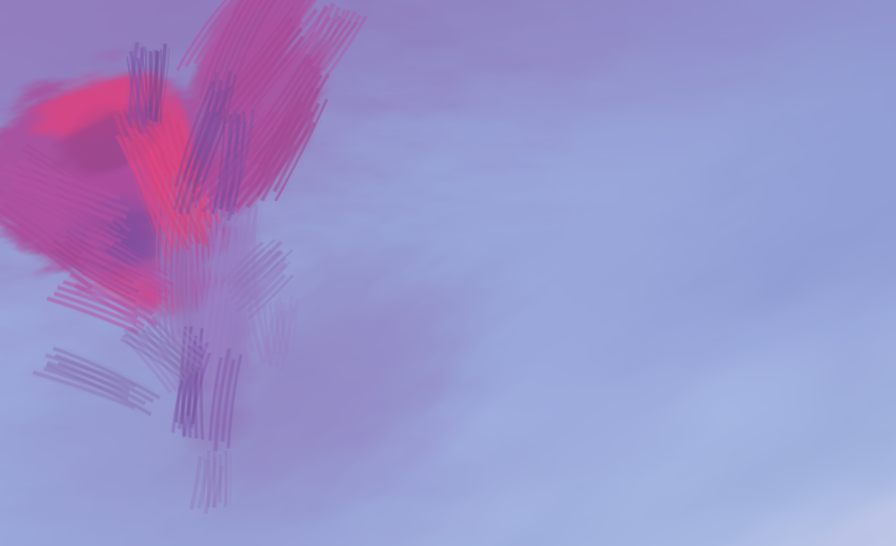
Give the GLSL for this background, as a WebGL 2 fragment shader.

```glsl
#version 300 es
precision highp float;

uniform vec2 u_resolution;
out vec4 fragColor;

const vec3 SKY = vec3(0.60, 0.655, 0.855);
const vec3 VIOLET = vec3(0.57, 0.47, 0.73);
const vec3 PLUM = vec3(0.46, 0.30, 0.62);
const vec3 MAGENTA = vec3(0.67, 0.30, 0.61);
const vec3 ROSE = vec3(0.86, 0.27, 0.51);

float hash(vec2 p) {
    vec3 q = fract(p.xyx * vec3(0.1031, 0.1030, 0.0973));
    q += dot(q, q.yzx + 33.33);
    return fract((q.x + q.y) * q.z);
}

float noise(vec2 p) {
    vec2 i = floor(p), f = fract(p);
    f = f * f * (3.0 - 2.0 * f);
    return mix(mix(hash(i), hash(i + vec2(1, 0)), f.x),
               mix(hash(i + vec2(0, 1)), hash(i + vec2(1, 1)), f.x), f.y);
}

float fbm(vec2 p) {
    float sum = 0.0, gain = 0.5;
    for (int i = 0; i < 4; i++) {
        sum += gain * noise(p);
        p = p * 2.03 + 17.0;
        gain *= 0.5;
    }
    return sum;
}

vec2 turn(vec2 p, float angle) {
    float c = cos(angle), s = sin(angle);
    return vec2(c * p.x + s * p.y, c * p.y - s * p.x);
}

// Ragged ellipse of paint that fades over the given softness
void wash(inout vec3 color, vec2 p, vec2 center, vec2 radius, float angle,
          float softness, vec3 ink, float opacity) {
    vec2 q = turn(p - center, angle);
    float edge = length(q / radius) + 0.7 * (fbm(q * vec2(9.0, 26.0) + 40.0) - 0.47);
    color = mix(color, ink, opacity * (1.0 - smoothstep(1.0 - softness, 1.0 + softness, edge)));
}

// Parallel, slightly bent bristles with frayed ends
float bristles(vec2 p, vec2 size, float angle, float seed) {
    float pixel = 1.0 / u_resolution.y;
    float pitch = 0.010 + 0.004 * hash(vec2(seed, 3.0));
    vec2 q = turn(p, angle);
    q.y += (hash(vec2(seed, 7.0)) - 0.5) * 1.6 * q.x * q.x;
    float lane = q.y / pitch, blur = pixel / pitch;
    float fray = size.x * (0.78 + 0.3 * hash(vec2(floor(lane) + 50.0, seed)));
    float ends = 1.0 - smoothstep(fray - pixel, fray + pixel, abs(q.x));
    float sides = 1.0 - smoothstep(size.y - pixel, size.y + pixel, abs(q.y));
    float line = 1.0 - smoothstep(0.27 - blur, 0.27 + blur, abs(fract(lane) - 0.5));
    return ends * sides * mix(0.15, 1.0, line);
}

// Brush marks scattered about a center
void marks(inout vec3 color, vec2 p, vec2 center, vec2 size, float angle,
           int count, vec3 ink, float opacity) {
    for (int i = 0; i < count; i++) {
        float seed = float(i) * 5.3 + dot(center, vec2(91.0, 57.0));
        vec2 offset = vec2(hash(vec2(seed, 1.0)), hash(vec2(seed, 2.0))) - 0.5;
        float tilt = angle + 0.35 * (hash(vec2(seed, 4.0)) - 0.5);
        float shade = 0.92 + 0.16 * hash(vec2(seed, 5.0));
        float cover = bristles(p - center - offset * size.x * 0.9, size, tilt, seed);
        color = mix(color, ink * shade, opacity * cover);
    }
}

vec3 background(vec2 p) {
    float cloud = fbm(turn(p, 0.45) * vec2(2.2, 6.0) + 5.0) - 0.47;
    vec3 c = mix(SKY, vec3(0.565, 0.575, 0.81), smoothstep(0.62, 1.05, p.y + 0.3 * cloud));
    wash(c, p, vec2(0.12, 1.0), vec2(0.62, 0.42), 0.0, 0.8, VIOLET, 0.8);
    wash(c, p, vec2(0.95, 1.0), vec2(0.4, 0.16), 0.0, 0.8, VIOLET, 0.35);
    wash(c, p, vec2(1.6, 0.62), vec2(0.35, 0.2), 0.5, 0.8, vec3(0.56, 0.61, 0.84), 0.6);
    float corner = p.x * 0.45 - p.y + 0.25 * cloud;
    c = mix(c, vec3(0.66, 0.73, 0.89), 0.85 * smoothstep(0.1, 0.65, corner));
    c = mix(c, vec3(0.74, 0.77, 0.90), smoothstep(0.56, 0.78, corner));
    wash(c, p, vec2(0.62, 0.31), vec2(0.24, 0.15), 0.6, 0.7, VIOLET, 0.45);
    wash(c, p, vec2(0.42, 0.18), vec2(0.36, 0.2), 0.0, 0.8, VIOLET, 0.25);
    return c + 0.035 * cloud;
}

// Solid petals and stem
void petals(inout vec3 c, vec2 p) {
    wash(c, p, vec2(0.39, 0.43), vec2(0.07, 0.23), 0.0, 0.4, VIOLET, 0.8);
    wash(c, p, vec2(0.13, 0.66), vec2(0.15, 0.17), 0.3, 0.15, MAGENTA, 0.9);
    wash(c, p, vec2(0.27, 0.65), vec2(0.13, 0.21), 0.2, 0.2, MAGENTA, 0.85);
    wash(c, p, vec2(0.47, 0.75), vec2(0.17, 0.08), 0.95, 0.2, MAGENTA, 0.8);
    wash(c, p, vec2(0.47, 0.94), vec2(0.17, 0.06), 0.95, 0.2, MAGENTA, 0.8);
    wash(c, p, vec2(0.18, 0.80), vec2(0.11, 0.05), 0.3, 0.3, ROSE, 0.85);
    wash(c, p, vec2(0.32, 0.70), vec2(0.13, 0.045), -1.3, 0.3, ROSE, 0.85);
    wash(c, p, vec2(0.22, 0.49), vec2(0.1, 0.03), -0.5, 0.4, ROSE, 0.7);
    wash(c, p, vec2(0.20, 0.74), vec2(0.09, 0.05), 0.4, 0.3, MAGENTA * 0.9, 0.8);
    wash(c, p, vec2(0.21, 0.56), vec2(0.08, 0.06), 0.2, 0.5, PLUM, 0.75);
}

// Bristle marks from the stem up to the petal tips
void brushwork(inout vec3 c, vec2 p) {
    marks(c, p, vec2(0.38, 0.47), vec2(0.15, 0.03), 1.5, 7, VIOLET, 0.5);
    marks(c, p, vec2(0.38, 0.28), vec2(0.09, 0.02), 1.5, 4, PLUM, 0.4);
    marks(c, p, vec2(0.38, 0.11), vec2(0.05, 0.025), 1.4, 2, VIOLET, 0.4);
    marks(c, p, vec2(0.16, 0.31), vec2(0.1, 0.025), -0.45, 2, VIOLET, 0.5);
    marks(c, p, vec2(0.30, 0.36), vec2(0.07, 0.02), -0.7, 4, VIOLET, 0.5);
    marks(c, p, vec2(0.47, 0.49), vec2(0.06, 0.02), 0.8, 4, VIOLET, 0.5);
    marks(c, p, vec2(0.51, 0.38), vec2(0.055, 0.02), 1.5, 3, VIOLET, 0.3);
    marks(c, p, vec2(0.11, 0.62), vec2(0.12, 0.03), -0.5, 6, MAGENTA, 0.55);
    marks(c, p, vec2(0.21, 0.48), vec2(0.09, 0.025), -0.5, 5, MAGENTA, 0.55);
    marks(c, p, vec2(0.31, 0.64), vec2(0.12, 0.025), -1.1, 6, ROSE, 0.45);
    marks(c, p, vec2(0.27, 0.86), vec2(0.07, 0.015), 1.6, 4, PLUM, 0.5);
    marks(c, p, vec2(0.46, 0.92), vec2(0.13, 0.03), 0.98, 6, MAGENTA, 0.55);
    marks(c, p, vec2(0.48, 0.75), vec2(0.11, 0.03), 0.95, 6, MAGENTA, 0.6);
    marks(c, p, vec2(0.40, 0.74), vec2(0.1, 0.02), 1.35, 5, PLUM, 0.4);
    marks(c, p, vec2(0.62, 0.94), vec2(0.07, 0.02), 1.05, 3, MAGENTA, 0.4);
}

void main() {
    vec2 p = gl_FragCoord.xy / u_resolution.y;
    vec3 color = background(p);
    petals(color, p);
    brushwork(color, p);
    fragColor = vec4(color, 1.0);
}
```
